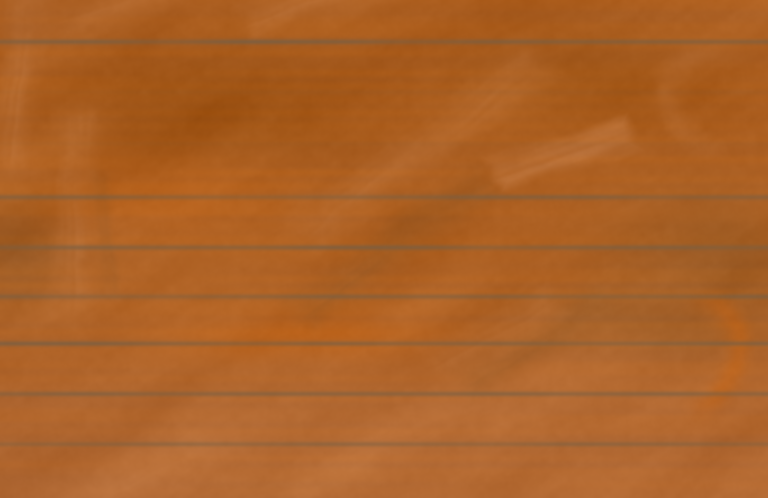
A Shadertoy shader for this texture:

```glsl
float hash(vec2 p) {
    return fract(sin(dot(p, vec2(127.1, 311.7))) * 43758.5453);
}

float noise(vec2 p) {
    vec2 i = floor(p), f = fract(p);
    f = f * f * (3.0 - 2.0 * f);
    return mix(mix(hash(i), hash(i + vec2(1, 0)), f.x),
               mix(hash(i + vec2(0, 1)), hash(i + vec2(1, 1)), f.x), f.y);
}

float fbm(vec2 p) {
    float sum = 0.0, amp = 0.5;
    for (int i = 0; i < 5; i++) {
        sum += amp * noise(p);
        p = mat2(1.6, 1.2, -1.2, 1.6) * p + 7.3;
        amp *= 0.5;
    }
    return sum;
}

// Soft brush mark from a to b, with bristle streaks along its length
float stroke(vec2 p, vec2 a, vec2 b, float width, float softness) {
    vec2 dir = normalize(b - a);
    vec2 q = vec2(dot(p - a, dir), dot(p - a, vec2(-dir.y, dir.x)));
    float len = length(b - a);
    float across = abs(q.y) - width;
    float along = abs(q.x - 0.5 * len) - 0.5 * len;
    float edge = max(across, along) + 0.02 * (noise(q * vec2(12, 45)) - 0.5);
    float bristle = 0.75 + 0.5 * (noise(q * vec2(7, 110)) - 0.5);
    return bristle * (1.0 - smoothstep(-softness, softness, edge));
}

float blob(vec2 p, vec2 center, vec2 size) {
    vec2 q = (p - center) / size;
    return exp(-dot(q, q));
}

// Curved mark on the right-hand side of a circle of the given radius
float arc(vec2 p, vec2 center, float radius, float width) {
    vec2 q = p - center;
    float d = (length(q) - radius) / width;
    return exp(-d * d) * smoothstep(-0.3, 0.7, q.x / radius);
}

vec3 paint(vec2 p) {
    vec3 shade = vec3(0.61, 0.32, 0.075);
    vec3 umber = vec3(0.58, 0.345, 0.14);
    vec3 tan1 = vec3(0.74, 0.455, 0.235);
    vec3 orange = vec3(0.75, 0.385, 0.09);

    vec2 w = p + 0.05 * (vec2(fbm(p * 5.0), fbm(p * 5.0 + 19.0)) - 0.5);
    vec3 col = mix(vec3(0.70, 0.41, 0.195), vec3(0.68, 0.375, 0.13),
                   smoothstep(0.05, 0.55, p.y));

    // Broad patches
    col = mix(col, shade, 0.85 * blob(w, vec2(0.42, 0.78), vec2(0.30, 0.13)));
    col = mix(col, shade, 0.80 * blob(w, vec2(1.18, 0.84), vec2(0.28, 0.11)));
    col = mix(col, umber, 0.65 * blob(w, vec2(1.45, 0.48), vec2(0.22, 0.12)));
    col = mix(col, umber, 0.65 * blob(w, vec2(0.02, 0.50), vec2(0.12, 0.10)));
    col = mix(col, umber, 0.50 * blob(w, vec2(1.28, 0.35), vec2(0.25, 0.06)));
    col = mix(col, orange, 0.65 * blob(w, vec2(0.62, 0.33), vec2(0.28, 0.05)));
    col = mix(col, orange, 0.45 * blob(w, vec2(0.36, 0.60), vec2(0.25, 0.07)));

    // Dark sweeps
    col = mix(col, umber, 0.55 * stroke(w, vec2(0.62, 0.38), vec2(0.96, 0.63), 0.025, 0.045));
    col = mix(col, umber, 0.55 * stroke(w, vec2(0.95, 0.23), vec2(1.22, 0.38), 0.02, 0.04));
    col = mix(col, umber, 0.40 * stroke(w, vec2(0.22, 0.42), vec2(0.21, 0.64), 0.01, 0.025));

    // Light sweeps
    col = mix(col, tan1, 0.50 * stroke(w, vec2(0.62, 0.53), vec2(1.06, 0.87), 0.03, 0.05));
    col = mix(col, tan1, 0.55 * stroke(w, vec2(0.89, 0.27), vec2(1.11, 0.39), 0.03, 0.035));
    col = mix(col, tan1, 0.45 * stroke(w, vec2(0.14, 0.38), vec2(0.16, 0.76), 0.035, 0.035));
    col = mix(col, tan1, 0.65 * stroke(w, vec2(0.50, 0.95), vec2(0.76, 1.04), 0.03, 0.04));
    col = mix(col, tan1, 0.65 * stroke(w, vec2(0.01, 0.68), vec2(0.07, 1.05), 0.03, 0.04));
    col = mix(col, tan1, 0.45 * stroke(w, vec2(0.12, 0.96), vec2(0.32, 1.04), 0.03, 0.05));
    col = mix(col, tan1, 0.55 * stroke(w, vec2(0.45, 0.00), vec2(0.75, 0.05), 0.02, 0.04));
    col = mix(col, tan1, 0.45 * stroke(w, vec2(0.16, 0.00), vec2(0.40, 0.10), 0.02, 0.04));
    col = mix(col, tan1, 0.85 * stroke(p, vec2(1.00, 0.645), vec2(1.265, 0.735), 0.03, 0.018));

    // Curved marks
    col = mix(col, orange, 0.60 * arc(w, vec2(1.38, 0.30), 0.10, 0.022));
    col = mix(col, tan1, 0.35 * arc(vec2(2.74 - w.x, w.y), vec2(1.30, 0.80), 0.10, 0.025));

    // Slanted streaks, level bands and grain
    vec2 slant = mat2(0.87, -0.5, 0.5, 0.87) * p;
    col += 0.09 * (fbm(slant * vec2(3, 11)) - 0.48);
    col += vec3(0.03, 0.012, -0.012) * (noise(p * vec2(1.5, 75)) - 0.5);
    col += 0.025 * (fbm(p * 55.0) - 0.48);
    return col;
}

void mainImage(out vec4 fragColor, in vec2 fragCoord) {
    vec2 p = fragCoord / iResolution.y;
    vec3 col = paint(p);

    // Ruled lines, one pitch apart; two rows are almost worn away
    for (int i = 0; i < 9; i++) {
        float k = float(i);
        float bump = smoothstep(2.0, 3.5, k) * (1.0 - smoothstep(5.0, 6.5, k));
        float d = (p.y - 0.108 - 0.101 * k + 0.009 * bump) / 0.0055;
        float wear = (i == 6 || i == 7) ? 0.06 : 0.48 + 0.15 * hash(vec2(k, 3.0));
        wear *= 0.75 + 0.5 * noise(vec2(p.x * 6.0, k * 9.0));
        col = mix(col, vec3(0.46, 0.37, 0.27), wear * exp(-d * d));
    }
    fragColor = vec4(clamp(col, 0.0, 1.0), 1.0);
}
```
